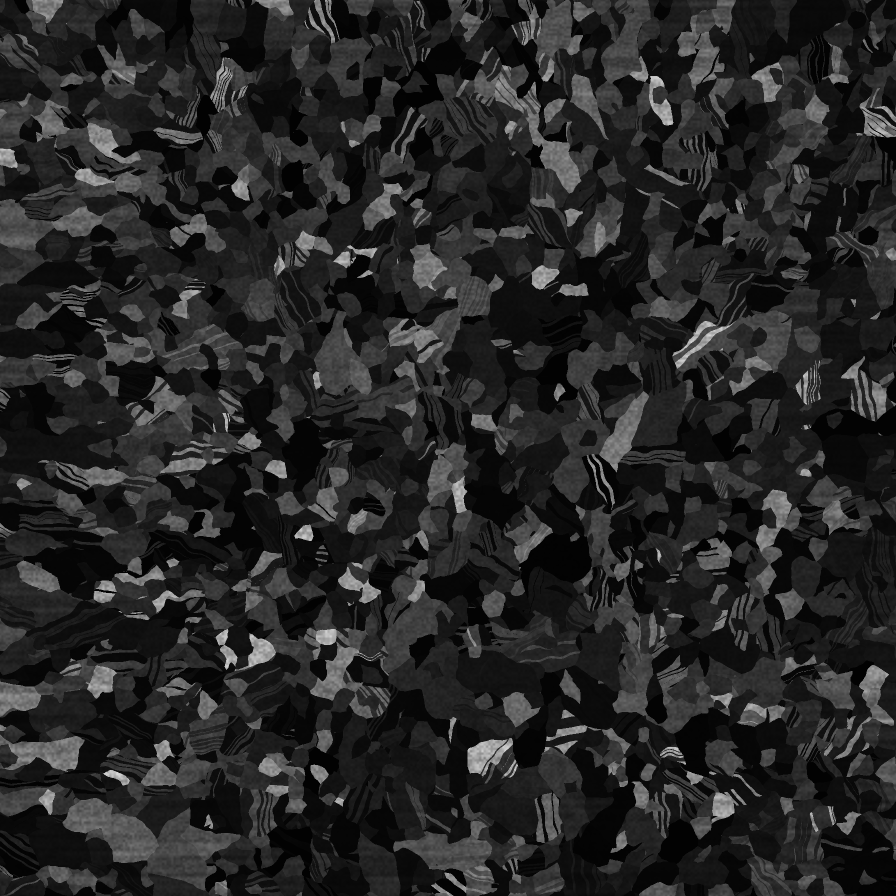
Give the GLSL for this texture, as a Shadertoy shader.

```glsl
// Polished polycrystal: dark angular grains with fine parallel twin bands.

const float PI = 3.14159;
const float COARSE_GRID = 25.0;   // grains across the canvas
const float FINE_GRID = 54.0;

struct Grain {
    vec2 cell;      // identity on its grid
    vec2 offset;    // from the seed, in canvas units
    float angle;    // direction of the long axis
};

float hash(vec2 p, float salt) {
    return fract(sin(dot(p, vec2(127.1, 311.7)) + salt * 74.7) * 43758.5);
}

float noise(vec2 p) {
    vec2 i = floor(p), f = fract(p);
    f = f * f * (3.0 - 2.0 * f);
    float low = mix(hash(i, 0.0), hash(i + vec2(1, 0), 0.0), f.x);
    float high = mix(hash(i + vec2(0, 1), 0.0), hash(i + vec2(1, 1), 0.0), f.x);
    return mix(low, high, f.y);
}

vec2 rotate(vec2 p, float a) {
    float c = cos(a), s = sin(a);
    return vec2(c * p.x + s * p.y, c * p.y - s * p.x);
}

// Octagonal distance gives straight facets instead of round ones.
float facetNorm(vec2 p) {
    p = abs(p);
    return max(max(p.x, p.y), 0.72 * (p.x + p.y));
}

// Grains stand upright near the top, lie flat at the left, and mix elsewhere.
float grainAngle(vec2 uv, float random) {
    float pull = max(smoothstep(0.65, 1.0, uv.y), smoothstep(0.35, 0.0, uv.x));
    float growth = PI - 0.5 * PI * smoothstep(-0.2, 0.2, uv.x + uv.y - 1.0);
    return growth + (random - 0.5) * PI * (1.0 - 0.75 * pull);
}

// Nearest seed, each seed measuring with its own stretched, turned metric.
Grain findGrain(vec2 uv, float grid, int reach, float maxStretch) {
    vec2 p = uv * grid, base = floor(p);
    Grain best = Grain(base, vec2(0), 0.0);
    float nearest = 1e5;
    for (int y = -reach; y <= reach; y++)
    for (int x = -reach; x <= reach; x++) {
        vec2 cell = base + vec2(x, y);
        vec2 offset = p - cell - vec2(hash(cell, 1.0), hash(cell, 2.0));
        float angle = grainAngle(cell / grid, hash(cell, 3.0));
        float size = hash(cell, 4.0);
        float stretch = mix(1.05, maxStretch, fract(size * 7.0));
        vec2 q = rotate(offset, angle) * vec2(1.0 / stretch, stretch);
        float d = facetNorm(q) - 0.4 * size;
        if (d < nearest) {
            nearest = d;
            best = Grain(cell, offset / grid, angle);
        }
    }
    return best;
}

// Exponential spread of reflectance: many black grains, few bright ones.
float reflectance(float u) {
    return -0.155 * log(1.0 - 0.988 * u);
}

// Grain tone, crossed by irregular twin bands in some of the grains.
float grainTone(Grain g, float bias, float twinShare) {
    float tone = reflectance(pow(hash(g.cell, 5.0), bias));
    if (hash(g.cell, 6.0) > twinShare) return tone;
    float turn = (hash(g.cell, 7.0) - 0.5) * 0.7;
    float pitch = mix(110.0, 300.0, hash(g.cell, 8.0));
    float across = rotate(g.offset, g.angle + turn).y * pitch;
    float band = hash(g.cell + floor(across) * 0.37, 9.0);
    float width = 0.5 * fract(band * 13.0) + 0.12;
    float inside = step(abs(fract(across) - 0.5), width) * step(0.5, band);
    float twinTone = reflectance(hash(g.cell, 10.0));
    return mix(tone, twinTone, inside);
}

// Mottling, fine speckle and faint horizontal polishing lines.
float surface(vec2 uv) {
    float mottle = noise(uv * 110.0) - 0.5;
    float speckle = noise(uv * 390.0) - 0.5;
    float polish = noise(uv * vec2(9.0, 210.0)) - 0.5;
    float rim = smoothstep(0.3, 0.5, max(abs(uv.x - 0.5), abs(uv.y - 0.5)));
    return 1.0 + 0.2 * mottle + 0.35 * speckle + (0.15 + 0.3 * rim) * polish;
}

float crystal(vec2 uv) {
    // Slightly ragged grain borders
    vec2 ragged = vec2(noise(uv * 75.0), noise(uv * 75.0 + 31.0)) - 0.5;
    vec2 p = uv + 0.007 * ragged;
    Grain coarse = findGrain(p, COARSE_GRID, 2, 1.7);
    Grain fine = findGrain(p, FINE_GRID, 1, 1.35);

    // Small grains break through where the large ones are soft
    float softness = 0.65 * hash(coarse.cell, 11.0) + 0.5 * noise(uv * 5.0) - 0.2;
    softness += 0.12 * (uv.y - uv.x);
    bool broken = hash(fine.cell, 12.0) < softness;
    float tone = broken ? grainTone(fine, 0.85, 0.2) : grainTone(coarse, 1.1, 0.45);
    return tone * surface(uv) + 0.008;
}

void mainImage(out vec4 fragColor, in vec2 fragCoord) {
    // Four samples per pixel smooth the grain and band edges
    float tone = 0.0;
    for (int i = 0; i < 4; i++) {
        vec2 shift = vec2(i % 2, i / 2) * 0.5 - 0.25;
        tone += 0.25 * crystal((fragCoord + shift) / iResolution.y);
    }
    fragColor = vec4(vec3(clamp(tone, 0.0, 1.0)), 1.0);
}
```
